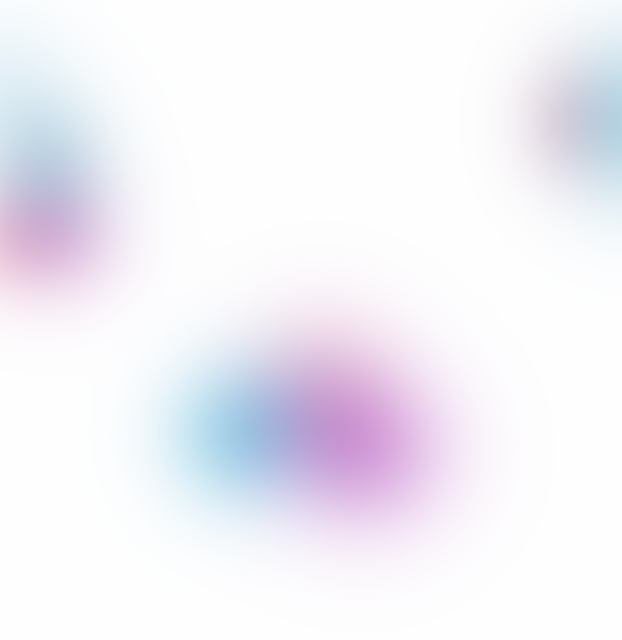
Give the GLSL for this background, as a WebGL 2 fragment shader.

```glsl
#version 300 es
precision highp float;
// Soft blurred glows in cyan, magenta and blue on a near-white ground.

uniform vec2 u_resolution;
out vec4 fragColor;

// Gaussian falloff: 1 at the centre, fading with the spread on each axis.
float glow(vec2 p, vec2 centre, vec2 spread) {
    vec2 d = (p - centre) / spread;
    return exp(-0.5 * dot(d, d));
}

// Light absorbed by the large two-tone glow below the middle.
vec3 centreGlow(vec2 p) {
    vec3 cyan    = vec3(0.34, 0.14, 0.07) * glow(p, vec2(0.378, 0.323), vec2(0.081));
    vec3 magenta = vec3(0.14, 0.33, 0.12) * glow(p, vec2(0.566, 0.297), vec2(0.094, 0.089));
    vec3 rose    = vec3(0.06, 0.16, 0.10) * glow(p, vec2(0.501, 0.401), vec2(0.085));
    return cyan + magenta + rose;
}

// Light absorbed by the glow on the left edge, blue above and pink below.
vec3 leftGlow(vec2 p) {
    vec3 blue     = vec3(0.22, 0.13, 0.09) * glow(p, vec2(0.072, 0.740), vec2(0.072, 0.078));
    vec3 orchid   = vec3(0.09, 0.22, 0.10) * glow(p, vec2(0.085, 0.629), vec2(0.072, 0.068));
    vec3 peach    = vec3(0.01, 0.09, 0.08) * glow(p, vec2(-0.007, 0.622), vec2(0.065));
    vec3 lavender = vec3(0.08, 0.04, 0.02) * glow(p, vec2(0.0, 0.870), vec2(0.078));
    return blue + orchid + peach + lavender;
}

// Light absorbed by the glow on the right edge, with a warm inner rim.
vec3 rightGlow(vec2 p) {
    vec3 blue = vec3(0.28, 0.14, 0.09) * glow(p, vec2(0.990, 0.811), vec2(0.078, 0.094));
    vec3 warm = vec3(0.06, 0.13, 0.10) * glow(p, vec2(0.882, 0.811), vec2(0.055, 0.072));
    return blue + warm;
}

void main() {
    // Canvas height is 1; the width keeps the layout's proportion.
    vec2 p = gl_FragCoord.xy / u_resolution * vec2(0.973, 1.0);
    vec3 ground = vec3(0.996, 0.996, 0.998);
    fragColor = vec4(ground - centreGlow(p) - leftGlow(p) - rightGlow(p), 1.0);
}
```
